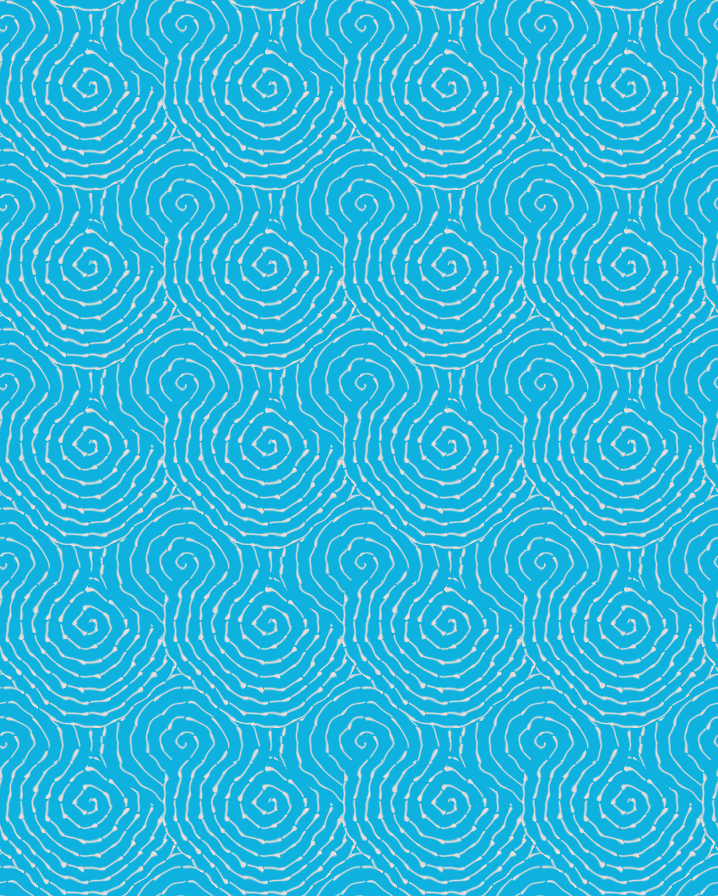
Write a Shadertoy shader that draws this pattern.

```glsl
const float TAU = 6.2831853;

float hash(vec2 p) {
    return fract(sin(dot(p, vec2(127.1, 311.7))) * 43758.5453);
}

// Hand-drawn wobble; whole frequencies keep every cell periodic
vec2 wobble(vec2 p) {
    return 0.007 * sin(TAU * 3.0 * p.yx + vec2(0.7, 2.1))
         + 0.005 * sin(TAU * (vec2(5.0, -4.0) * p.x + vec2(4.0, 6.0) * p.y) + vec2(1.3, 4.0))
         + 0.0028 * sin(TAU * vec2(11.0, 9.0) * p.yx + vec2(3.0, 0.4));
}

// Turn from 0 to 1, starting at the right
float turn(vec2 q) {
    return atan(-q.y, -q.x) / TAU + 0.5;
}

// Radius of a rounded diamond, flattened on the diagonals
float diamond(vec2 q) {
    return length(q) * (1.0 - 0.045 * cos(4.0 * TAU * turn(q)));
}

// Spiral phases: the arm lies on whole numbers
float thinPhase(vec2 q) {
    return 12.7 * diamond(q) + atan(q.y, q.x) / TAU;
}

// The bold arm winds tighter outward
float boldPhase(vec2 q) {
    float r = diamond(q);
    return (11.8 + 4.0 * r) * r + turn(q) - 0.4;
}

// Phase change per unit length, from its radial part and the turn
float phaseSlope(float radial, float radius) {
    return length(vec2(radial, 1.0 / (TAU * max(radius, 0.006))));
}

void mainImage(out vec4 fragColor, in vec2 fragCoord) {
    vec2 cell = fragCoord / iResolution.xy * vec2(4.0, 5.0);
    float pixel = 5.0 / iResolution.y;
    vec2 p = cell + wobble(cell);

    // Thin spiral: nearest centre
    vec2 thin = p - vec2(0.015, 0.857);
    thin -= floor(thin + 0.5);

    // Bold spiral to the right: its upper edge flows into the thin one
    vec2 bold = p - vec2(0.495, 0.514);
    bold = vec2(fract(bold.x) - 1.0, fract(bold.y + 0.66) - 0.66);
    float reach = 8.1 + 0.4 * smoothstep(0.1, 0.22, bold.y);
    float blend = boldPhase(bold) < reach ? 1.0 - smoothstep(0.12, 0.34, bold.y) : 0.0;

    // Bold spiral to the left: cut off by a slanted edge
    vec2 left = bold + vec2(1.0, 0.0);
    if (blend <= 0.0 && boldPhase(left) < 8.1 && dot(left, vec2(0.65, 0.76)) < 0.226) {
        bold = left;
        blend = 1.0;
    }

    // Joined arms, numbered outward from the thin centre
    float phase = mix(thinPhase(thin), 8.0 - boldPhase(bold), blend);
    float boldRadius = length(bold);
    float slope = mix(phaseSlope(12.7, length(thin)),
                      phaseSlope(11.8 + 8.0 * boldRadius, boldRadius), blend);
    float arm = floor(phase + 0.5);

    // Overlapping brush dashes, each swelling towards its end
    bool isBold = blend > 0.5;
    float ring = isBold ? 8.0 - arm : arm;
    float dashes = floor(ring * (isBold ? 3.6 : 2.2)) + 2.0;
    float along = turn(isBold ? bold : thin) * dashes + hash(vec2(arm, 3.0));
    float dash = floor(along);
    float u = along - dash;
    float vary = hash(vec2(dash, arm + 17.0));
    float shift = ((u - 0.5) * 0.010 * vary + 0.004 * (vary - 0.5)) * smoothstep(0.0, 2.5, ring);
    float swell = smoothstep(0.6, 0.9, u) * smoothstep(1.0, 0.93, u);
    swell *= (isBold ? 0.007 : 0.004) * (0.3 + vary);
    float halfWidth = (isBold ? 0.0045 : 0.0038) + swell;
    halfWidth -= 0.007 * smoothstep(0.12, 0.0, u) * step(0.55, vary);

    float d = abs((phase - arm) / slope + shift) - halfWidth;
    float ink = 1.0 - smoothstep(-1.1 * pixel, 1.1 * pixel, d);
    ink *= step(0.0, arm) * step(arm, 8.0);

    vec3 color = mix(vec3(0.06, 0.70, 0.87), vec3(0.91, 0.86, 0.85), ink);
    fragColor = vec4(color, 1.0);
}
```
